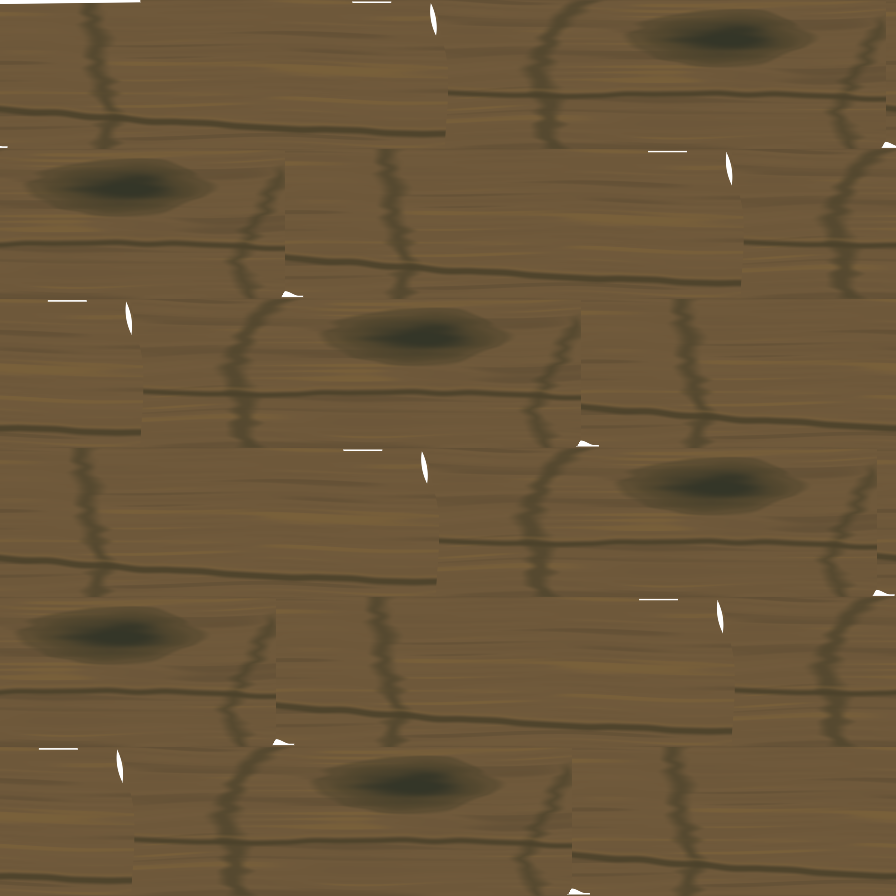
Reproduce this texture procedurally as a WebGL 1 fragment shader.

```glsl
precision highp float;
// Weathered wooden planks: six rows, each holding one plain and one knotted board.
// Every row slides sideways by about a third of the width. Grain is stretched noise;
// cracks, seams, the knot and the white gaps are soft distance shapes.
uniform vec2 u_resolution;

const float ROWS = 6.0;        // one unit of length is a row height
const float PERIOD = 6.0;      // length of a board pair
const float ROW_SHIFT = 1.98;
const float PAIR_START = -0.07;

const vec3 WOOD = vec3(0.435, 0.348, 0.230);
const vec3 HIGHLIGHT = vec3(0.480, 0.380, 0.225);
const vec3 SHADE = vec3(0.375, 0.305, 0.205);
const vec3 CRACK = vec3(0.310, 0.270, 0.175);
const vec3 CORE = vec3(0.205, 0.210, 0.155);
const vec3 GAP = vec3(1.0);

float hash(vec2 p) {
  p = fract(p * vec2(0.1031, 0.1137));
  p += dot(p, p.yx + 33.33);
  return fract((p.x + p.y) * p.x * 7.13 + p.y * 91.7);
}

float noise(vec2 p) {
  vec2 i = floor(p), f = fract(p);
  f = f * f * (3.0 - 2.0 * f);
  return mix(mix(hash(i), hash(i + vec2(1.0, 0.0)), f.x),
             mix(hash(i + vec2(0.0, 1.0)), hash(i + 1.0), f.x), f.y);
}

// 1 inside, 0 outside, for a signed distance d
float cover(float d, float soft) {
  return 1.0 - smoothstep(-soft, soft, d);
}

// Bent path through five evenly spaced offsets for v in 0..1
float bend(float v, float a, vec4 b) {
  vec4 t = clamp(v * 4.0 - vec4(0.0, 1.0, 2.0, 3.0), 0.0, 1.0);
  return a + dot(b - vec4(a, b.xyz), t);
}

vec3 grain(vec2 p, float seed) {
  float y = p.y + 0.07 * noise(p * vec2(1.1, 2.0) + seed);
  float broad = noise(vec2(p.x * 0.9, y * 25.0) + seed);
  float fine = noise(vec2(p.x * 1.6, y * 48.0) + seed * 1.7);
  vec3 c = WOOD * (0.98 + 0.04 * fine);
  c = mix(c, SHADE, 0.65 * (1.0 - smoothstep(0.08, 0.30, broad)));
  return mix(c, HIGHLIGHT, 0.8 * smoothstep(0.68, 0.88, 0.6 * broad + 0.4 * fine));
}

// Ragged crack crossing the board at horizontal position x
float crack(vec2 p, float x, float width) {
  float ragged = 0.09 * (noise(vec2(p.x * 5.0, p.y * 24.0)) - 0.5);
  float wander = 0.05 * (noise(vec2(x, p.y * 9.0)) - 0.5);
  return 0.78 * cover(abs(p.x - x + ragged + wander) - width, 0.055);
}

// Long dark seam at height y, with a pale upper lip
vec3 seam(vec3 c, vec2 p, float y, float width) {
  float d = p.y - y - 0.02 * (noise(p * vec2(5.0, 2.0)) - 0.5);
  c = mix(c, HIGHLIGHT, 0.5 * cover(abs(d + 0.035) - 0.008, 0.014));
  return mix(c, CRACK * 0.95, 0.9 * cover(abs(d) - width, 0.015));
}

vec3 knot(vec3 c, vec2 p, vec2 center, vec2 radius) {
  vec2 k = (p - center) / radius;
  k.y *= 1.0 + 0.7 * smoothstep(0.35, 1.0, k.x);
  float d = length(k) + 0.20 * (noise(vec2(p.x * 4.0, p.y * 26.0)) - 0.5);
  c = mix(c, CRACK, 0.55 * cover(d - 0.96, 0.08));
  c = mix(c, CRACK, 0.65 * cover(d - 0.76, 0.10));
  return mix(c, CORE, 1.0 - smoothstep(0.15, 0.72, d));
}

vec3 plainBoard(vec2 p) {
  vec3 c = grain(p, 11.0);
  float x = bend(p.y, 0.60, vec4(0.66, 0.65, 0.77, 0.70));
  c = mix(c, CRACK, crack(p, x, 0.055));
  return seam(c, p, 0.73 + 0.085 * p.x - 0.009 * p.x * p.x, 0.021);
}

vec3 knottedBoard(vec2 p) {
  vec3 c = grain(p, 47.0);
  float left = bend(p.y, 3.91, vec4(3.68, 3.60, 3.66, 3.72));
  float right = bend(p.y, 5.97, vec4(5.87, 5.72, 5.60, 5.70));
  c = mix(c, CRACK, crack(p, left, 0.065));
  c = mix(c, CRACK, crack(p, right, 0.045) * smoothstep(0.06, 0.20, p.y));
  c = knot(c, p, vec2(4.85, 0.255), vec2(0.66, 0.20));
  float t = p.x - 3.0;
  return seam(c, p, 0.62 + 0.012 * t + 0.012 * sin(2.4 * t), 0.017);
}

// White slivers where neighbouring boards fail to meet
float gaps(vec2 p, float px) {
  float slit = max(abs(p.x - 2.49) - 0.13, abs(p.y - 0.015) - 0.005);
  float t = clamp((p.y - 0.02) / 0.22, 0.0, 1.0);
  float lens = abs(p.x - 2.885 - 0.035 * t) - 0.07 * t * (1.0 - t);
  lens = max(lens, abs(p.y - 0.13) - 0.11);
  float w = mod(p.x + 0.10, PERIOD);
  float rise = 0.04 * smoothstep(0.0, 0.03, w) * (1.0 - 0.75 * smoothstep(0.03, 0.12, w));
  float wedge = max(max(0.99 - rise - p.y, p.y - 0.99), w - 0.15);
  return cover(min(slit, min(lens, wedge)), 0.5 * px);
}

void main() {
  vec2 uv = gl_FragCoord.xy / u_resolution;
  float px = ROWS / min(u_resolution.x, u_resolution.y);
  vec2 q = vec2(uv.x * PERIOD, (1.0 - uv.y) * ROWS);
  float row = floor(q.y);
  vec2 p = vec2(mod(q.x - row * ROW_SHIFT - PAIR_START, PERIOD) + PAIR_START, fract(q.y));

  // Slanted joint between the two boards, and a faint line between rows
  float joint = 2.92 + 0.08 * smoothstep(0.0, 0.5, p.y) - 0.02 * smoothstep(0.6, 1.0, p.y);
  vec3 c = mix(plainBoard(p), knottedBoard(p), cover(joint - p.x, 0.5 * px));
  float rowEdge = cover(min(p.y, 1.0 - p.y) - 0.006, px);
  c = mix(c, SHADE, 0.6 * rowEdge * noise(vec2(p.x * 4.0, 3.0)));

  // Gaps within each row, then the open strip at the upper left corner
  c = mix(c, GAP, gaps(p, px));
  float strip = max(q.x - 0.94, q.y - 0.027 + 0.012 * q.x);
  gl_FragColor = vec4(mix(c, GAP, cover(strip, 0.5 * px)), 1.0);
}
```
